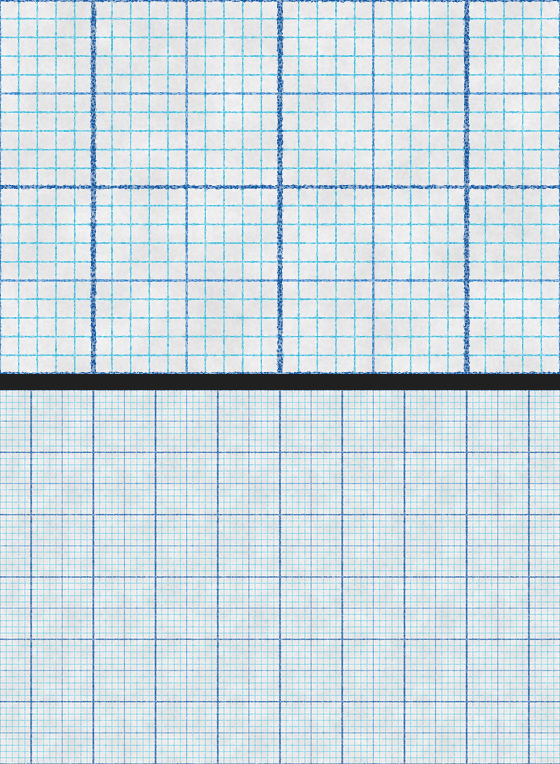
Top: one tile. Bottom: repeated 3 by 3.
This pattern is drawn by a WebGL 2 fragment shader. Its source:

```glsl
#version 300 es
precision highp float;
// Worn graph paper: fine cyan rules with medium and heavy blue rules on mottled grey.
// Each rule is a distance to the nearest grid line, frayed by wrapped value noise
// and flecked by wrapped cellular noise, so the sheet tiles on all sides.

uniform vec2 u_resolution;
out vec4 outColor;

const vec2 CELLS = vec2(30.0, 20.0);       // fine squares across and down
const float GROUP = 10.0;                  // squares between heavy rules
const vec2 HEAVY_AT = vec2(5.0, 0.0);      // heavy rule offset per axis
const vec2 MEDIUM_AT = vec2(0.0, 5.0);     // medium rule offset per axis

// Half widths in squares: x for vertical rules, y for horizontal rules
const vec2 FINE_HALF = vec2(0.041, 0.045);
const vec2 MEDIUM_HALF = vec2(0.062, 0.060);
const vec2 HEAVY_HALF = vec2(0.138, 0.098);

const vec3 PAPER = vec3(0.912, 0.912, 0.912);
const vec3 FINE_INK = vec3(0.23, 0.73, 0.86);
const vec3 MEDIUM_INK = vec3(0.17, 0.49, 0.77);
const vec3 HEAVY_INK = vec3(0.07, 0.34, 0.64);

const float FRAY = 0.075;                  // roughness of rule edges
const float MOTTLE = 0.085;                // contrast of paper blotches
const float FIBRE = 0.030;                 // contrast of paper grain
const float HALO = 0.025;                  // pale rim beside the rules

float hash(vec2 p) {
    vec3 q = fract(vec3(p.xyx) * 0.1031);
    q += dot(q, q.yzx + 33.33);
    return fract((q.x + q.y) * q.z);
}

// Value noise; scale times CELLS must be whole
float noise(vec2 p, float scale, float seed) {
    vec2 period = CELLS * scale;
    vec2 i = floor(p * scale);
    vec2 f = fract(p * scale);
    f = f * f * (3.0 - 2.0 * f);
    vec2 a = mod(i, period) + seed;
    vec2 b = mod(i + 1.0, period) + seed;
    return mix(mix(hash(a), hash(vec2(b.x, a.y)), f.x),
               mix(hash(vec2(a.x, b.y)), hash(b), f.x), f.y);
}

// Distance to the nearest scattered point, wrapped
float cellular(vec2 p, float scale, float seed) {
    vec2 i = floor(p * scale);
    vec2 f = fract(p * scale);
    float nearest = 2.0;
    for (int y = -1; y <= 1; y++) {
        for (int x = -1; x <= 1; x++) {
            vec2 o = vec2(x, y);
            vec2 id = mod(i + o, CELLS * scale) + seed;
            vec2 point = o + vec2(hash(id), hash(id + 57.3));
            nearest = min(nearest, length(point - f));
        }
    }
    return nearest;
}

// Antialiased coverage of a band around distance zero
float band(float d, float halfWidth, float px) {
    return clamp((halfWidth - d) / px + 0.5, 0.0, 1.0)
         - clamp((-halfWidth - d) / px + 0.5, 0.0, 1.0);
}

vec3 paperColor(vec2 p) {
    float blotch = 0.0;
    float weight = 0.5;
    float scale = 0.5;
    for (int k = 0; k < 4; k++) {
        blotch += weight * (noise(p, scale, 11.0 + 17.0 * float(k)) - 0.5);
        weight *= 0.6;
        scale *= 2.0;
    }
    return PAPER + MOTTLE * blotch + FIBRE * (noise(p, 9.0, 91.0) - 0.5);
}

void main() {
    vec2 p = gl_FragCoord.xy / u_resolution * CELLS;
    vec2 px = CELLS / u_resolution;

    // Ink texture: frayed edges, flecks and broad fading
    float grain = noise(p, 10.0, 5.0);
    float fray = FRAY * (grain - 0.5);
    float fleck = smoothstep(0.15, 0.65, cellular(p, 7.0, 23.0));
    float fade = noise(p, 2.0, 41.0);

    // Coverage by weight: x fine, y medium, z heavy
    vec3 cover = vec3(0.0);
    float rim = 0.0;
    for (int axis = 0; axis < 2; axis++) {
        float line = round(p[axis]);
        float slot = mod(line, GROUP);
        float d = abs(p[axis] - line);
        int rank = slot == HEAVY_AT[axis] ? 2 : slot == MEDIUM_AT[axis] ? 1 : 0;
        float halfWidth = vec3(FINE_HALF[axis], MEDIUM_HALF[axis], HEAVY_HALF[axis])[rank];
        float rough = fray * (rank == 2 ? 1.3 : 0.6);
        cover[rank] = max(cover[rank], band(d, halfWidth + rough, px[axis]));
        rim = max(rim, 1.0 - smoothstep(halfWidth, halfWidth + 0.12, d));
    }

    // Wear thins the ink unevenly
    float wear = 0.55 * fleck + 0.30 * grain + 0.25 * fade;
    cover *= clamp(vec3(1.20, 1.22, 1.28) - vec3(0.75, 0.85, 0.95) * wear, 0.0, 1.0);

    vec3 color = paperColor(p) + HALO * rim;
    color = mix(color, FINE_INK, cover.x);
    color = mix(color, MEDIUM_INK, cover.y);
    color = mix(color, HEAVY_INK, cover.z);
    outColor = vec4(color, 1.0);
}
```
